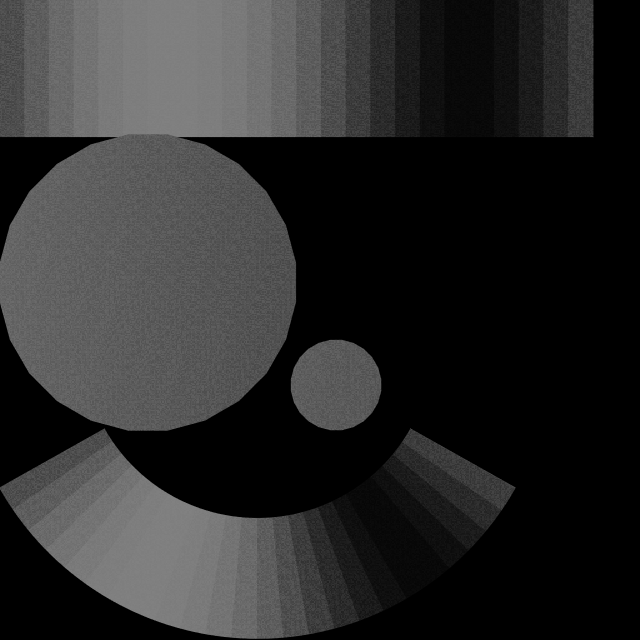
A Shadertoy shader for this background:

```glsl
const float TAU = 6.2831853;

float hash(vec2 p) {
    return fract(sin(dot(p, vec2(127.1, 311.7))) * 43758.5453);
}

float coverage(float dist, float pixel) {
    return clamp(0.5 - dist / pixel, 0.0, 1.0);
}

// Regular 24-sided disc, with a flat side facing right
float discDistance(vec2 p, float apothem) {
    float side = TAU / 24.0;
    float angle = atan(p.y, p.x);
    float local = angle - side * floor(angle / side + 0.5);
    return length(p) * cos(local) - apothem;
}

// Open ring below its centre, cut by two symmetric rays
float fanDistance(vec2 p, float inner, float outer, float halfAngle) {
    float r = length(p);
    float ring = max(inner - r, r - outer);
    float ray = abs(p.x) * cos(halfAngle) + p.y * sin(halfAngle);
    return max(ring, ray);
}

// Stepped wave of grey over 24 strips, softened across each step
float stripTone(float strip, float blur) {
    float stepped = floor(strip) + clamp((fract(strip) - 1.0) / blur + 1.0, 0.0, 1.0);
    float wave = cos((stepped - 6.5) * TAU / 24.0);
    return 0.335 + 0.235 * wave - 0.07 * wave * wave;
}

void mainImage(out vec4 fragColor, in vec2 fragCoord) {
    float pixel = 1.0 / iResolution.y;
    vec2 uv = fragCoord * pixel;
    float grey = 0.0;

    // Striped bar along the top
    float stripWidth = 0.9271 / 24.0;
    float barTone = stripTone(uv.x / stripWidth, pixel / stripWidth);
    float bar = max(uv.x - 0.9271, 0.7858 - uv.y);
    grey = mix(grey, barTone, coverage(bar, pixel));

    // Striped fan along the bottom
    vec2 fan = uv - vec2(0.4023, 0.4648);
    float halfAngle = 1.059;
    float stripAngle = halfAngle / 12.0;
    float fanStrip = (atan(fan.x, -fan.y) + halfAngle) / stripAngle;
    float fanBlur = pixel / (max(length(fan), 0.1) * stripAngle);
    float fanTone = stripTone(fanStrip, fanBlur);
    grey = mix(grey, fanTone, coverage(fanDistance(fan, 0.2741, 0.4629, halfAngle), pixel));

    // Large disc, darker towards the right
    vec2 large = uv - vec2(0.2311, 0.5586);
    grey = mix(grey, 0.355 - 0.19 * large.x, coverage(discDistance(large, 0.2315), pixel));

    // Small disc
    vec2 small = uv - vec2(0.5251, 0.3984);
    grey = mix(grey, 0.355 - 0.19 * small.x, coverage(discDistance(small, 0.0706), pixel));

    // Grain, strongest in the middle greys
    float grain = 2.0 * hash(floor(uv * 512.0)) - 1.0;
    grey += 0.6 * grain * grey * max(0.52 - grey, 0.0);

    fragColor = vec4(vec3(grey), 1.0);
}
```
